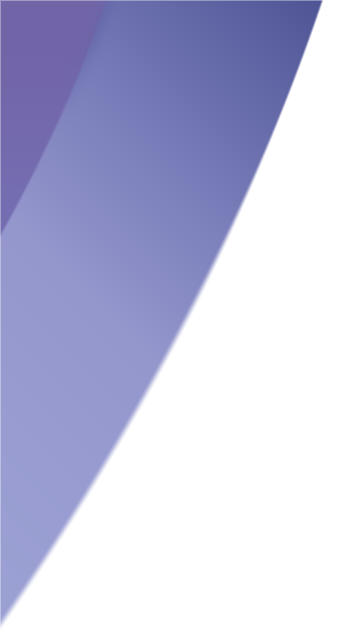
Reproduce this background procedurally as a WebGL 1 fragment shader.

```glsl
precision highp float;
// Two nested violet-blue curved bands sweeping from the top right to the lower left over white.

uniform vec2 u_resolution;

// Edge curves: x = c.x - c.y * t - c.z * t^2, with t the depth below the top.
const vec3 OUTER_CURVE = vec3(0.504, 0.336, 0.184);
const vec3 INNER_CURVE = vec3(0.167, 0.345, 0.290);

const vec3 PAPER = vec3(1.0);
const vec3 NAVY = vec3(0.31, 0.33, 0.585);
const vec3 PERIWINKLE = vec3(0.48, 0.495, 0.73);
const vec3 LAVENDER = vec3(0.58, 0.59, 0.80);
const vec3 PALE_LILAC = vec3(0.61, 0.63, 0.83);
const vec3 PURPLE_TOP = vec3(0.445, 0.395, 0.655);
const vec3 PURPLE_LOW = vec3(0.455, 0.43, 0.695);
const vec3 SEAM_BLUE = vec3(0.385, 0.40, 0.66);

const float CRISP_EDGE = 0.0025;  // outer edge half width at the top
const float SOFT_EDGE = 0.0065;   // outer edge half width further down
const float INNER_EDGE = 0.003;
const float SEAM_WIDTH = 0.014;
const float SEAM_STRENGTH = 0.65;
const float RIM_WIDTH = 0.002;
const float RIM_STRENGTH = 0.35;

// Approximate signed distance to a curve, negative on its left side.
float curveDistance(vec2 p, vec3 c) {
  float edgeX = c.x - p.y * (c.y + c.z * p.y);
  float slope = c.y + 2.0 * c.z * p.y;
  return (p.x - edgeX) / sqrt(1.0 + slope * slope);
}

float ramp(float a, float b, float x) {
  return clamp((x - a) / (b - a), 0.0, 1.0);
}

// Diagonal gradient from the dark top right to the pale lower left.
vec3 bandColor(vec2 p) {
  float s = p.y - p.x;
  vec3 color = mix(NAVY, PERIWINKLE, ramp(-0.5, 0.0, s));
  color = mix(color, LAVENDER, ramp(0.0, 0.32, s));
  return mix(color, PALE_LILAC, ramp(0.32, 0.96, s));
}

void main() {
  // Height units, x from the left and y downward from the top.
  vec2 p = vec2(gl_FragCoord.x, u_resolution.y - gl_FragCoord.y) / u_resolution.y;
  float pixel = 1.0 / u_resolution.y;
  float outer = curveDistance(p, OUTER_CURVE);
  float inner = curveDistance(p, INNER_CURVE);

  // Broad band with a dark seam that fades down the inner edge.
  vec3 color = bandColor(p);
  float seam = exp(-pow(inner / SEAM_WIDTH, 2.0)) * (1.0 - smoothstep(0.0, 0.22, p.y));
  color = mix(color, SEAM_BLUE, SEAM_STRENGTH * seam);

  // Purple inner shape.
  vec3 purple = mix(PURPLE_TOP, PURPLE_LOW, smoothstep(0.05, 0.36, p.y));
  purple = mix(purple, SEAM_BLUE, 0.5 * SEAM_STRENGTH * seam);
  float innerWidth = max(INNER_EDGE, pixel);
  color = mix(purple, color, smoothstep(-innerWidth, innerWidth, inner));

  // Faint light rim along the top and left borders.
  float rim = 1.0 - smoothstep(0.5 * RIM_WIDTH, RIM_WIDTH, min(p.x, p.y));
  color = mix(color, PAPER, RIM_STRENGTH * rim);

  // White ground beyond the outer edge.
  float outerWidth = max(mix(CRISP_EDGE, SOFT_EDGE, smoothstep(0.15, 0.5, p.y)), pixel);
  color = mix(color, PAPER, smoothstep(-outerWidth, outerWidth, outer));

  gl_FragColor = vec4(color, 1.0);
}
```
